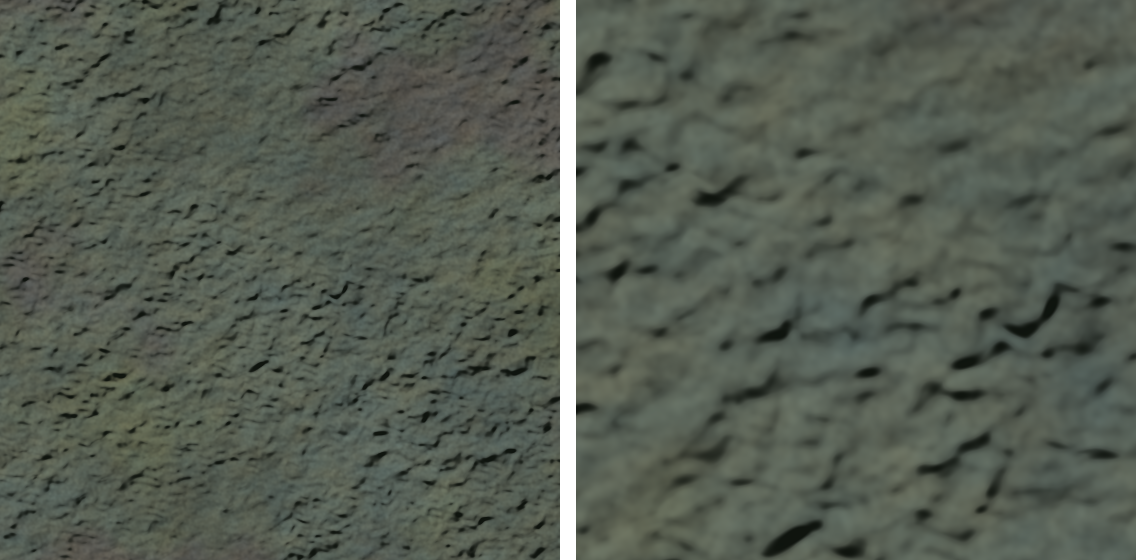
Left, the full canvas; right, a detail of the centre.
Write a three.js fragment shader that draws this texture.

```glsl
// Weathered grey-green rock face with slanting ledges, dark pits and faint mineral stains.
varying vec2 vUv;

float hash(vec2 p) {
  return fract(sin(dot(p, vec2(127.1, 311.7))) * 43758.5453);
}

float noise(vec2 p) {
  vec2 cell = floor(p);
  vec2 f = fract(p);
  f = f * f * (3.0 - 2.0 * f);
  float low = mix(hash(cell), hash(cell + vec2(1.0, 0.0)), f.x);
  float high = mix(hash(cell + vec2(0.0, 1.0)), hash(cell + vec2(1.0, 1.0)), f.x);
  return mix(low, high, f.y);
}

float fbm(vec2 p) {
  float sum = 0.0;
  float amplitude = 0.5;
  for (int i = 0; i < 4; i++) {
    sum += amplitude * noise(p);
    p = mat2(1.6, 1.2, -1.2, 1.6) * p + 7.3;
    amplitude *= 0.5;
  }
  return sum / 0.9375;
}

// Height of the rock: short lumps, slightly stretched along the ledges
float rockHeight(vec2 p) {
  vec2 warp = vec2(noise(p * 41.0 + 3.1), noise(p * 47.0 + 8.7)) - 0.5;
  vec2 q = (p + warp * 0.010) * vec2(29.0, 43.0);
  float height = 0.0;
  float amplitude = 0.42;
  for (int i = 0; i < 3; i++) {
    height += amplitude * noise(q);
    q = mat2(1.8, 0.6, -0.6, 1.8) * q + 13.7;
    amplitude *= 0.66;
  }
  return height;
}

void main() {
  // Axes along and across the ledges, which rise to the right
  vec2 p = mat2(0.94, -0.34, 0.34, 0.94) * vUv + 2.0;

  // Light from the upper left; some areas are craggier than others
  float crag = smoothstep(0.3, 0.7, fbm(vUv * 4.5 + 5.2));
  crag += 0.5 * smoothstep(0.72, 1.0, vUv.y) + 0.3 * vUv.x - 0.25;
  float slope = rockHeight(p) - rockHeight(p + vec2(-0.002, 0.008));
  slope *= mix(0.65, 1.3, clamp(crag, 0.0, 1.0));

  // Broad stains
  float violet = smoothstep(0.48, 0.64, fbm(vUv * 3.2 + 21.4));
  float olive = smoothstep(0.5, 0.7, fbm(vUv * 4.0 + 47.9));
  float teal = smoothstep(0.5, 0.7, fbm(vUv * 5.0 + 73.6));
  vec3 color = vec3(0.335, 0.364, 0.318);
  color = mix(color, vec3(0.310, 0.350, 0.325), teal * 0.7);
  color = mix(color, vec3(0.365, 0.390, 0.305), olive * 0.7);
  color = mix(color, vec3(0.325, 0.315, 0.298), violet * 0.85);
  color *= 0.86 + 0.28 * fbm(vUv * 6.0 + 60.3);

  // Small warm and cool flecks
  float fleck = fbm(p * vec2(24.0, 34.0) + 91.0) - 0.5;
  color += vec3(0.05, 0.01, -0.03) * fleck;

  // Relief, fine grain, and soft pits under the steepest ledges
  float grain = noise(p * vec2(130.0, 170.0) + 31.0) + noise(p.yx * 210.0) - 1.0;
  float light = slope > 0.0 ? 0.14 * (1.0 - exp(-slope * 8.0)) : 1.25 * slope;
  float pit = smoothstep(0.10, 0.34, -slope);
  color *= 1.0 + max(light, -0.4) + 0.10 * grain;
  color = mix(color, vec3(0.045, 0.065, 0.042), pit * 0.92);

  gl_FragColor = vec4(color, 1.0);
}
```
